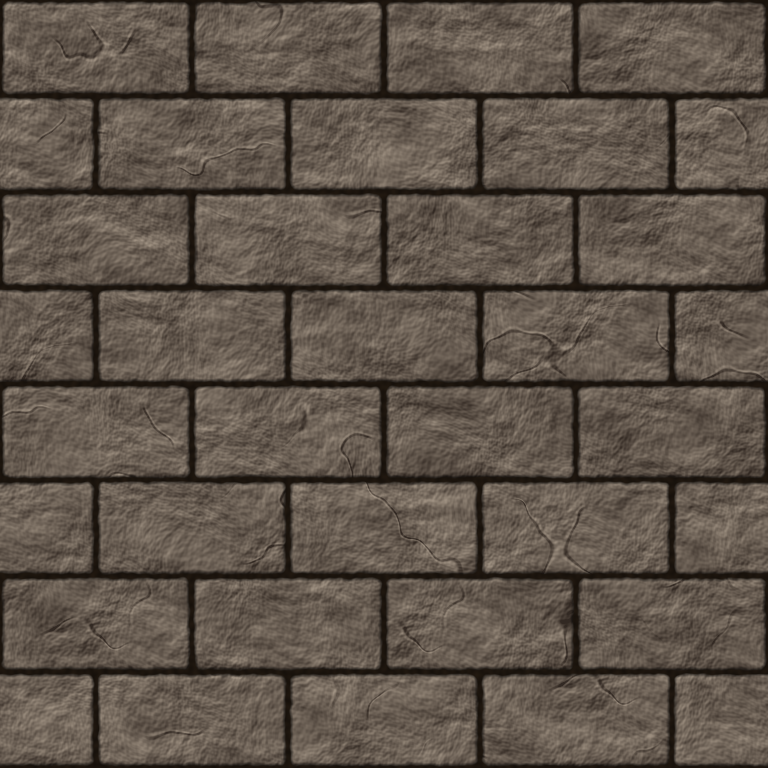
Reproduce this texture procedurally as a WebGL 1 fragment shader.

```glsl
precision highp float;
// Weathered grey-brown stone blocks in running bond with dark, narrow joints.

uniform vec2 u_resolution;

#define BLOCKS vec2(4.0, 8.0)
#define HALF_JOINT 0.0032
#define CORNER_RADIUS 0.008
#define EDGE_WEAR 0.0022
#define MOTTLE 0.34
#define RELIEF 1.7
#define CRACK_DEPTH 0.55
#define BLOCK_VARIATION 0.16
#define STONE_DARK vec3(0.285, 0.245, 0.213)
#define STONE_LIGHT vec3(0.535, 0.485, 0.432)
#define JOINT_COLOR vec3(0.105, 0.077, 0.050)

float hash(vec2 p) {
    return fract(sin(dot(p, vec2(127.1, 311.7))) * 43758.545);
}

vec2 gradient(vec2 cell, float period) {
    float angle = 6.28318 * hash(mod(cell, period) + 0.13 * period);
    return vec2(cos(angle), sin(angle));
}

// Gradient noise that wraps over one canvas; period is its cell count.
float noise(vec2 p, float period) {
    p *= period;
    vec2 i = floor(p);
    vec2 f = p - i;
    vec2 w = f * f * f * (f * (f * 6.0 - 15.0) + 10.0);
    vec2 e = vec2(1.0, 0.0);
    float a = dot(gradient(i, period), f);
    float b = dot(gradient(i + e.xy, period), f - e.xy);
    float c = dot(gradient(i + e.yx, period), f - e.yx);
    float d = dot(gradient(i + e.xx, period), f - e.xx);
    return mix(mix(a, b, w.x), mix(c, d, w.x), w.y);
}

// Rough stone surface; the whole-number shear keeps the wrap and slants the grain.
float stoneHeight(vec2 p) {
    p += 0.02 * vec2(noise(p, 11.0), noise(p + 0.37, 11.0));
    float sum = 0.0;
    float amplitude = 1.0;
    float period = 7.0;
    for (int i = 0; i < 6; i++) {
        vec2 q = i < 3 ? vec2(p.x - p.y, p.x + 2.0 * p.y) : p;
        sum += amplitude * noise(q, period);
        amplitude *= 0.72;
        period *= 2.0;
    }
    return sum;
}

// Broken hairlines: a dark groove with a pale lip beside it.
float crackTone(vec2 p, float seed) {
    vec2 q = p + 0.016 * vec2(noise(p, 31.0), noise(p + 0.61, 31.0));
    float line = noise(q, 10.0);
    float groove = 1.0 - smoothstep(0.004, 0.026, abs(line));
    float lip = 1.0 - smoothstep(0.0, 0.026, abs(line - 0.034));
    float patchMask = smoothstep(0.04, 0.22, noise(p + 0.29, 9.0));
    return CRACK_DEPTH * (0.6 * lip - groove) * patchMask * step(0.4, seed);
}

float roundedBox(vec2 p, vec2 halfSize, float radius) {
    vec2 q = abs(p) - halfSize + radius;
    return length(max(q, 0.0)) + min(max(q.x, q.y), 0.0) - radius;
}

void main() {
    vec2 uv = gl_FragCoord.xy / u_resolution;
    float pixel = 1.0 / min(u_resolution.x, u_resolution.y);

    // Block layout: every other course is shifted by half a block.
    vec2 grid = uv * BLOCKS;
    grid.x += 0.5 * (1.0 - mod(floor(grid.y), 2.0));
    vec2 block = mod(floor(grid), BLOCKS);
    vec2 local = (fract(grid) - 0.5) / BLOCKS;
    vec2 halfSize = 0.5 / BLOCKS - HALF_JOINT;

    // Each block cuts its surface from another part of the wrapped noise.
    vec2 p = uv + vec2(hash(block + 3.7), hash(block + 17.3));
    float wear = noise(p, 90.0) + 0.7 * noise(p, 32.0);
    float dist = roundedBox(local, halfSize, CORNER_RADIUS) + EDGE_WEAR * wear;

    // Mottling, relief lit from the upper left, and cracks.
    float height = stoneHeight(p);
    float relief = height - stoneHeight(p + vec2(-0.0015, 0.0022));
    float tone = 0.5 + MOTTLE * height + RELIEF * relief;
    tone += BLOCK_VARIATION * (hash(block + 41.9) - 0.5);
    tone += crackTone(p, hash(block + 29.1));

    // Rounded rims: pale along the top, shaded along the bottom.
    vec2 side = local / halfSize;
    vec2 slope = sign(side) * pow(abs(side), vec2(14.0, 8.0));
    float rim = smoothstep(-0.015, -0.003, dist);
    tone += 0.32 * rim * dot(slope, vec2(-0.4, 0.9));

    vec3 stone = mix(STONE_DARK, STONE_LIGHT, clamp(tone, -0.35, 1.35));
    stone *= mix(0.5, 1.0, smoothstep(0.0, 0.0045, -dist));

    vec3 joint = JOINT_COLOR * (1.0 + 0.4 * noise(uv, 120.0));
    float coverage = 1.0 - smoothstep(-pixel, pixel, dist);
    gl_FragColor = vec4(mix(joint, stone, coverage), 1.0);
}
```
